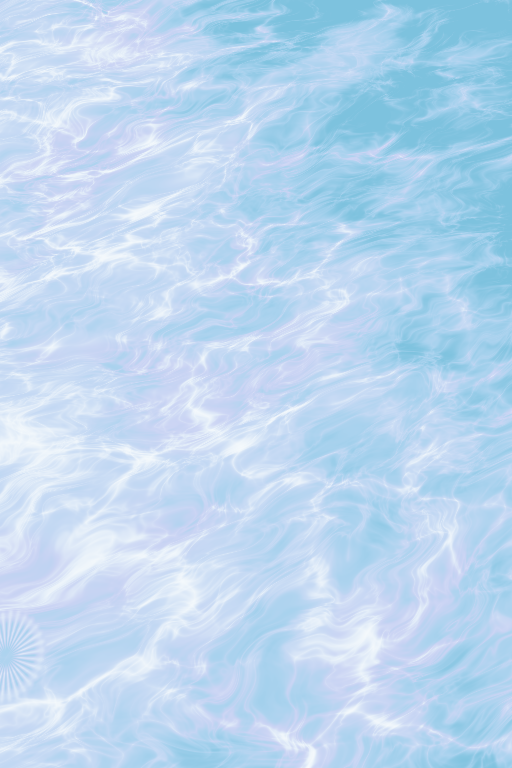
Write a Shadertoy shader that draws this texture.

```glsl
const vec3 DEEP_AQUA = vec3(0.49, 0.76, 0.87);
const vec3 PALE_AQUA = vec3(0.65, 0.82, 0.93);
const vec3 LAVENDER  = vec3(0.77, 0.85, 0.955);
const vec3 SUNLIGHT  = vec3(0.97, 0.985, 0.99);

vec2 hash2(vec2 p) {
    vec3 q = fract(p.xyx * vec3(0.1031, 0.1030, 0.0973));
    q += dot(q, q.yzx + 33.33);
    return fract((q.xx + q.yz) * q.zy);
}

mat2 rotation(float a) {
    return mat2(cos(a), sin(a), -sin(a), cos(a));
}

// Layered, self-warping sines, roughly -1 to 1
float sineNoise(vec2 p, int octaves) {
    float sum = 0.0, amplitude = 0.6;
    mat2 turn = rotation(0.9);
    for (int i = 0; i < octaves; i++) {
        p += 0.6 * sin(p.yx * 0.8 + float(i));
        sum += amplitude * sin(p.x) * cos(p.y);
        p = turn * p * 1.85 + 2.7;
        amplitude *= 0.6;
    }
    return sum;
}

// Gap between the two nearest cell centres: zero on the borders
float cellGap(vec2 p, float jitter) {
    vec2 cell = floor(p), local = fract(p);
    float nearest = 9.0, second = 9.0;
    for (int j = -2; j <= 2; j++)
    for (int i = -2; i <= 2; i++) {
        vec2 offset = vec2(i, j);
        vec2 point = offset + 0.5 + jitter * (hash2(cell + offset) - 0.5);
        float d = length(point - local);
        second = min(second, max(nearest, d));
        nearest = min(nearest, d);
    }
    return second - nearest;
}

// Light net: broad veil plus a thin core, frayed by streaks
float caustics(vec2 p, float sharpness, float streak) {
    float gap = cellGap(p, 0.9);
    float strength = smoothstep(-0.3, 0.6, sineNoise(p * 1.9 + 4.0, 3));
    float veil = exp(-gap * 5.0) * (0.55 + 0.9 * streak);
    float core = exp(-gap * sharpness) * (0.65 + 0.7 * streak);
    return 0.24 * veil + core * mix(0.08, 0.5, strength);
}

// Thin streaks along the ridges of the noise
float fibres(vec2 p) {
    return pow(max(0.0, 1.0 - abs(sineNoise(p, 5))), 5.0);
}

float softSpot(vec2 p, vec2 centre, vec2 radius) {
    vec2 d = (p - centre) / radius;
    return exp(-dot(d, d));
}

// Rolls bright tones off so overlapping light rarely clips
float shoulder(float tone, float start, float span) {
    float excess = max(tone - start, 0.0);
    return min(tone, start) + span * (1.0 - exp(-excess / span));
}

vec3 waterColour(float tone) {
    vec3 c = mix(DEEP_AQUA, PALE_AQUA, smoothstep(-0.02, 0.28, tone));
    c = mix(c, LAVENDER, smoothstep(0.2, 0.54, tone));
    return mix(c, SUNLIGHT, smoothstep(0.48, 1.05, tone));
}

// Ribbed shell: x is the rib tone, y the coverage
vec2 shell(vec2 p, vec2 centre, float radius) {
    vec2 d = rotation(0.4) * (p - centre) * vec2(1.0, 0.8);
    float r = length(d) / radius;
    float ribs = 0.5 + 0.5 * sin(atan(d.y, d.x) * 30.0);
    float rim = smoothstep(0.2, 0.0, abs(r - 0.88));
    float tone = mix(0.25, 0.8, ribs * smoothstep(0.1, 0.4, r));
    return vec2(mix(tone, 0.8, 0.7 * rim), 0.75 * smoothstep(1.05, 0.9, r));
}

void mainImage(out vec4 fragColor, in vec2 fragCoord) {
    vec2 uv = fragCoord / iResolution.y;
    float side = fragCoord.x / iResolution.x;

    // Perspective: ripples shrink and flatten with distance
    vec2 plane = vec2((uv.x - 0.33) * (4.6 + 4.0 * uv.y),
                      uv.y * (4.4 + 6.2 * uv.y));
    vec2 p = rotation(-0.5) * plane * vec2(0.75, 1.1);
    vec2 warp = vec2(sineNoise(p * 1.6, 4), sineNoise(p * 1.6 + 9.0, 4));
    vec2 bent = p + 0.22 * warp;

    // Broad colour regions
    float deep = smoothstep(0.95, 1.65, side * 0.85 + uv.y + 0.1 * warp.x);
    float lower = smoothstep(0.45, 0.0, uv.y) * smoothstep(0.0, 0.8, side);
    float far = smoothstep(0.72, 0.95, uv.y);
    float glow = softSpot(uv, vec2(0.0, 0.42), vec2(0.1, 0.04))
               + 0.5 * softSpot(uv, vec2(0.08, 0.31), vec2(0.16, 0.09));

    float tone = 0.36 - 0.34 * deep - 0.12 * lower + 0.26 * glow;
    tone += 0.17 * sineNoise(p * 2.3 + 2.0, 4);
    tone += 0.12 * (0.5 - side);

    // Feathery streaks in two directions, coarse and fine
    float wisps = fibres(bent * vec2(2.6, 5.0) + warp);
    float feathers = fibres(rotation(1.0) * bent * vec2(9.0, 4.0) + 1.5 * warp);
    float streak = 0.5 * (wisps + feathers);

    // Caustic nets and distant reflections
    float calm = 1.0 - 0.5 * deep;
    vec2 frayed = bent + 0.03 * sin(bent.yx * 17.0 + 3.0 * warp);
    float net = caustics(frayed + 3.0, 24.0, streak);
    float fineNet = caustics(frayed * 1.8 + warp * 0.3 + 17.0, 15.0, streak);
    float nearShore = smoothstep(0.4, 0.75, uv.y) * (1.0 - deep);
    tone += calm * (net + (0.36 + 0.3 * nearShore) * fineNet);
    tone += calm * (0.17 * wisps + 0.17 * feathers - 0.06);
    float sheen = sineNoise(vec2(uv.x * 11.0, uv.y * 34.0 - uv.x * 6.0), 3);
    tone += far * (0.2 * smoothstep(0.0, 0.4, sheen) - 0.06);

    // Fine surface ripple
    tone += 0.045 * sineNoise(bent * vec2(14.0, 24.0) + 2.0 * warp, 3);
    tone = shoulder(tone, 0.62, 0.36);

    vec2 shellLayer = shell(uv, vec2(0.008, 0.145), 0.05);
    tone = mix(tone, shellLayer.x, shellLayer.y);

    // Faint violet tint in the pale shallows
    vec3 colour = waterColour(tone);
    float violet = smoothstep(0.3, 0.5, tone) * smoothstep(0.85, 0.55, tone);
    colour += violet * smoothstep(-0.1, 0.6, warp.y) * vec3(0.02, -0.02, 0.0);
    fragColor = vec4(clamp(colour, 0.0, 1.0), 1.0);
}
```
